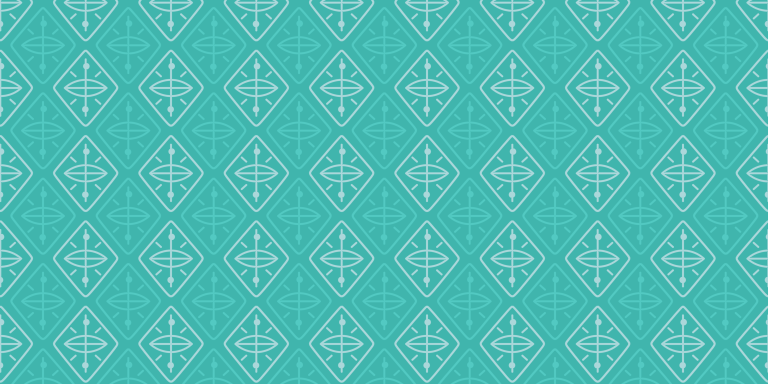
This pattern is drawn by a Shadertoy shader. Its source:

```glsl
// Teal wallpaper of staggered pale and tinted diamonds, each holding a lens, a beaded axis and four rays.

const float ROWS = 4.5;                         // repeats down the canvas
const vec2 PHASE = vec2(0.004, 0.469);          // centre of a pale diamond, in cells
const vec3 GROUND = vec3(0.25, 0.71, 0.68);
const vec3 TINT = vec3(0.32, 0.79, 0.76);
const vec3 PALE = vec3(0.67, 0.845, 0.855);

// Sizes below are fractions of one cell
const float FRAME_STROKE = 0.0125;              // half widths of the lines
const float INNER_STROKE = 0.0115;
const float FRAME_WIDTH = 0.388;
const vec2 FRAME_HEIGHT = vec2(0.476, 0.452);   // lower half, upper half
const vec2 FRAME_ROUND = vec2(0.028, 0.014);    // corner softness, lower and upper
const vec2 LENS = vec2(0.245, 0.095);
const vec2 AXIS_ENDS = vec2(-0.325, 0.335);
const vec2 BEAD_TOP = vec2(0.008, 0.255);
const vec2 BEAD_LOW = vec2(-0.004, -0.25);
const float BEAD_RADIUS = 0.038;
const vec2 RAY_START = vec2(0.118, 0.137);
const vec2 RAY_END = vec2(0.171, 0.185);

float segment(vec2 p, vec2 a, vec2 b) {
    vec2 pa = p - a, ba = b - a;
    return length(pa - ba * clamp(dot(pa, ba) / dot(ba, ba), 0.0, 1.0));
}

// Distance to the rounded diamond outline, softer at the foot
float diamondLine(vec2 p) {
    float upper = smoothstep(-0.1, 0.1, p.y);
    float soft = mix(FRAME_ROUND.x, FRAME_ROUND.y, upper);
    vec2 size = vec2(FRAME_WIDTH, mix(FRAME_HEIGHT.x, FRAME_HEIGHT.y, upper));
    vec2 rounded = sqrt(p * p + soft * soft);
    vec2 gradient = p / (rounded * size);
    return abs(dot(rounded, 1.0 / size) - 1.0) / max(length(gradient), 0.5);
}

// Distance to two mirrored arcs that meet in points at left and right
float lensLine(vec2 p) {
    p = abs(p);
    float radius = dot(LENS, LENS) / (2.0 * LENS.y);
    float drop = radius - LENS.y;
    bool pastTip = p.x * drop > LENS.x * (p.y + drop);
    return pastTip ? length(p - vec2(LENS.x, 0.0))
                   : abs(length(p + vec2(0.0, drop)) - radius);
}

// Signed distance to the whole ornament
float ornament(vec2 p) {
    float inner = lensLine(p);
    inner = min(inner, segment(p, vec2(-LENS.x, 0.0), vec2(LENS.x, 0.0)));
    inner = min(inner, segment(p, vec2(0.0, AXIS_ENDS.x), vec2(0.0, AXIS_ENDS.y)));
    inner = min(inner, segment(abs(p), RAY_START, RAY_END));
    float beads = min(length(p - BEAD_TOP), length(p - BEAD_LOW)) - BEAD_RADIUS;
    float frame = diamondLine(p) - FRAME_STROKE;
    return min(frame, min(beads, inner - INNER_STROKE));
}

// Antialiased ornament, repeated once per cell
float layer(vec2 cell, float pixel) {
    float d = ornament(cell - round(cell));
    return 1.0 - smoothstep(-0.7 * pixel, 0.7 * pixel, d);
}

void mainImage(out vec4 fragColor, in vec2 fragCoord) {
    float pixel = ROWS / iResolution.y;
    vec2 cell = fragCoord * pixel - PHASE;

    // Tinted diamonds sit half a cell away from the pale ones
    vec3 color = mix(GROUND, TINT, layer(cell - 0.5, pixel));
    color = mix(color, PALE, layer(cell, pixel));
    fragColor = vec4(color, 1.0);
}
```
